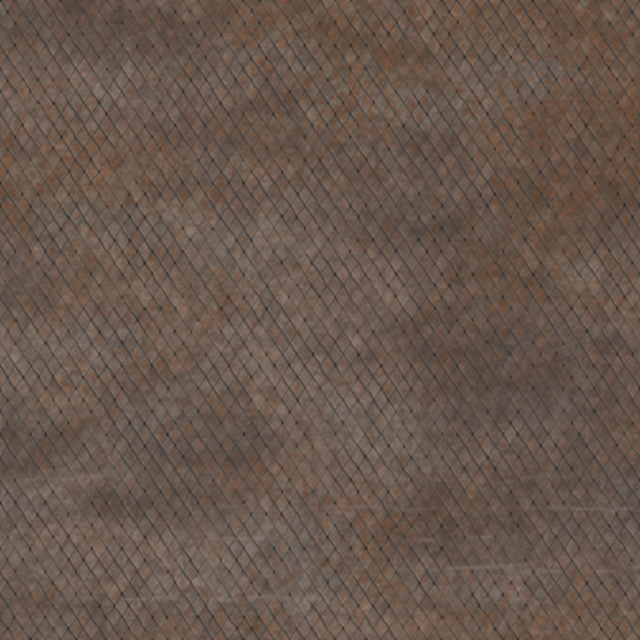
A WebGL 2 fragment shader for this texture:

```glsl
#version 300 es
precision highp float;
uniform vec2 u_resolution;
out vec4 fragColor;

const vec2 REPEATS = vec2(42.0, 28.0);

float hash(vec2 p) {
    vec3 q = fract(vec3(p.xyx) * 0.1031);
    q += dot(q, q.yzx + 33.33);
    return fract((q.x + q.y) * q.z);
}

float noise(vec2 p) {
    vec2 i = floor(p), f = fract(p);
    f = f * f * (3.0 - 2.0 * f);
    return mix(mix(hash(i), hash(i + vec2(1, 0)), f.x),
               mix(hash(i + vec2(0, 1)), hash(i + vec2(1, 1)), f.x), f.y);
}

float fbm(vec2 p) {
    float sum = 0.0, weight = 0.5;
    for (int i = 0; i < 5; i++) {
        sum += weight * noise(p);
        p = mat2(1.6, 1.2, -1.2, 1.6) * p + 17.3;
        weight *= 0.5;
    }
    return sum / 0.97;
}

// Soft coverage of a seam at every whole number of t
float seam(float t, float halfWidth, float pixel) {
    float d = abs(fract(t + 0.5) - 0.5) / length(REPEATS);
    float soft = max(pixel, 0.001);
    return 1.0 - smoothstep(halfWidth - soft, halfWidth + soft, d);
}

// Thin broken horizontal scuffs in the lower part
float scuffs(vec2 uv) {
    float total = 0.0;
    for (int i = 0; i < 5; i++) {
        float k = float(i);
        float y = 0.065 + 0.047 * k + 0.008 * (noise(vec2(uv.x * 14.0, k * 9.0)) - 0.5);
        float reach = smoothstep(0.45, 0.7, noise(vec2(uv.x * 5.0 + k * 7.7, k * 3.1)));
        float broken = smoothstep(0.2, 0.7, noise(vec2(uv.x * 45.0, uv.y * 160.0 + k)));
        total += reach * broken * exp(-pow((uv.y - y) / 0.0038, 2.0));
    }
    return min(total, 1.0);
}

void main() {
    vec2 uv = gl_FragCoord.xy / u_resolution;
    float pixel = 1.0 / min(u_resolution.x, u_resolution.y);

    // Diamond lattice with uneven edges
    vec2 wobble = vec2(fbm(uv * 60.0), fbm(uv * 60.0 + 40.0)) - 0.5;
    vec2 p = (uv + wobble * 0.0045) * REPEATS;
    vec2 lattice = vec2(p.x + p.y, p.x - p.y);
    vec2 tile = floor(lattice);

    // Broad stains, stretched sideways
    float cloud = fbm(uv * vec2(4.0, 7.0) + 3.0);
    float pale = smoothstep(0.46, 0.76, fbm(uv * vec2(5.0, 9.0) + 21.0));
    float rustArea = smoothstep(0.32, 0.66, fbm(uv * vec2(3.5, 5.5) + 47.0));
    rustArea *= mix(0.55, 1.0, smoothstep(0.25, 0.6, uv.y));

    vec3 color = mix(vec3(0.36, 0.30, 0.265), vec3(0.47, 0.40, 0.355),
                     smoothstep(0.27, 0.7, cloud));
    color = mix(color, vec3(0.41, 0.315, 0.245), 0.5 * rustArea);
    color = mix(color, vec3(0.475, 0.435, 0.40), 0.6 * pale);
    color = mix(color, vec3(0.385, 0.36, 0.345),
                0.35 * smoothstep(0.52, 0.75, fbm(uv * vec2(6.0, 9.0) + 83.0)));

    // Tile variation, rust flecks and mottled grain
    color *= 0.95 + 0.1 * hash(tile + 60.0);
    float fleck = smoothstep(0.48, 0.68, fbm(uv * 100.0 + hash(tile) * 9.0));
    color = mix(color, vec3(0.45, 0.295, 0.205), fleck * (0.28 + 0.3 * rustArea));
    color *= 1.0 + 0.3 * (fbm(uv * 75.0 + 9.0) - 0.5);
    color *= 1.0 + 0.28 * (fbm(uv * 170.0 + 31.0) - 0.5);

    // Falling seams are stronger than rising ones; both fade in places
    float wear = 0.4 + 0.6 * smoothstep(0.32, 0.65, fbm(uv * 24.0 + 5.0));
    float falling = seam(lattice.x, 0.0017, pixel);
    float rising = seam(lattice.y, 0.0014, pixel);
    vec3 seamColor = vec3(0.265, 0.25, 0.25);
    color = mix(color, seamColor, 0.72 * wear * falling);
    color = mix(color, seamColor, 0.42 * wear * rising);

    // Scattered dark joints and a faint lit lip beside the falling seams
    vec2 corner = abs(fract(lattice + 0.5) - 0.5);
    float joint = 1.0 - smoothstep(0.04, 0.2, length(corner));
    color *= 1.0 - 0.3 * joint * smoothstep(0.3, 1.0, hash(floor(lattice + 0.5)));
    color += 0.025 * seam(lattice.x - 0.17, 0.0014, pixel) * wear;

    // Pale scuffs over everything
    color = mix(color, vec3(0.53, 0.48, 0.43), 0.5 * scuffs(uv));
    fragColor = vec4(color, 1.0);
}
```
